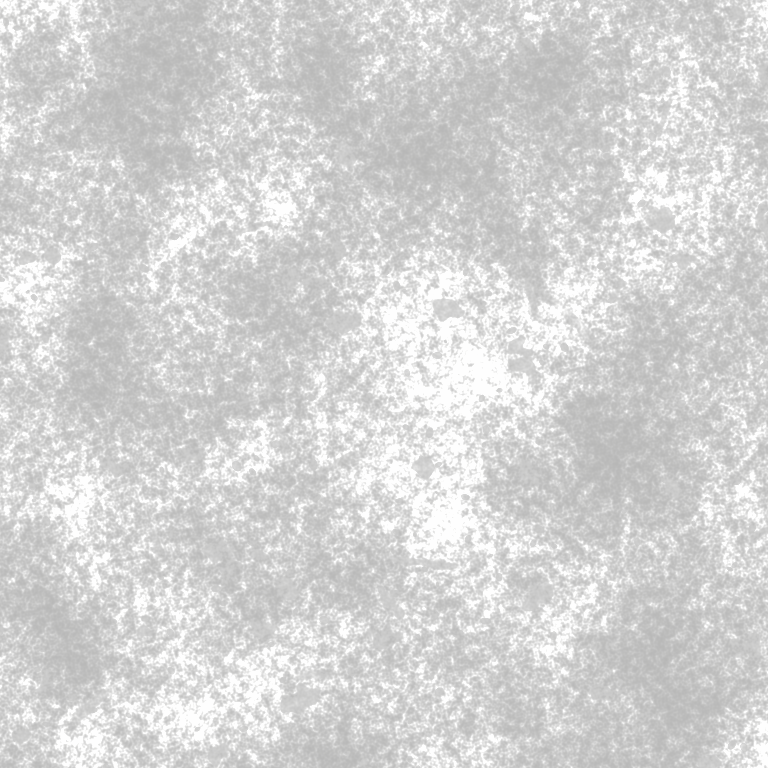
Give the GLSL for this texture, as a WebGL 1 fragment shader.

```glsl
precision highp float;

uniform vec2 u_resolution;

const float TAU = 6.2831853;
const int STRANDS = 34;

float hash(vec2 p) {
  vec3 q = fract(p.xyx * 0.1031);
  q += dot(q, q.yzx + 33.33);
  return fract((q.x + q.y) * q.z);
}

vec2 hash2(vec2 p) {
  return vec2(hash(p), hash(p + vec2(57.0, 113.0)));
}

float cornerSlope(vec2 cell, vec2 offset) {
  float angle = TAU * hash(cell);
  return dot(vec2(cos(angle), sin(angle)), offset);
}

float gradientNoise(vec2 p) {
  vec2 i = floor(p);
  vec2 f = p - i;
  vec2 w = f * f * f * (f * (f * 6.0 - 15.0) + 10.0);
  vec2 e = vec2(1.0, 0.0);
  float low = mix(cornerSlope(i, f), cornerSlope(i + e.xy, f - e.xy), w.x);
  float high = mix(cornerSlope(i + e.yx, f - e.yx), cornerSlope(i + e.xx, f - e.xx), w.x);
  return mix(low, high, w.y);
}

// Sum of rotated octaves; layers past the fifth are never needed
float fbm(vec2 p, int octaves, float gain) {
  mat2 turn = mat2(1.6, 1.2, -1.2, 1.6);
  float sum = 0.0;
  float amplitude = 1.0;
  for (int i = 0; i < 5; i++) {
    if (i >= octaves) break;
    sum += amplitude * gradientNoise(p);
    amplitude *= gain;
    p = turn * p + vec2(17.3, 9.1);
  }
  return sum;
}

// Bent fibres: x is the body coverage, y the pale rim beside it
vec2 strands(vec2 p, float raggedness) {
  vec2 cover = vec2(0.0);
  for (int i = 0; i < STRANDS; i++) {
    vec2 seed = vec2(float(i) * 3.0 + 5.0, 71.0);
    vec2 shape = hash2(seed + 11.0);
    float angle = TAU * hash(seed + 23.0);
    float halfLength = mix(0.025, 0.1, shape.x * shape.x);
    float width = mix(0.002, 0.0065, shape.y);
    float bend = (hash(seed + 37.0) - 0.5) * 6.0;

    vec2 d = fract(p - hash2(seed) + 0.5) - 0.5;
    float c = cos(angle);
    float s = sin(angle);
    vec2 q = vec2(c * d.x + s * d.y, c * d.y - s * d.x);
    float across = q.y - bend * q.x * q.x + raggedness * 0.004;
    float taper = 1.0 - smoothstep(0.5, 1.0, abs(q.x) / halfLength);
    float body = 1.0 - smoothstep(width - 0.0015, width + 0.0015, abs(across));
    float rim = 1.0 - smoothstep(0.0, 0.003, abs(across - width - 0.003));
    cover = max(cover, taper * vec2(body, rim) * mix(0.4, 1.0, hash(seed + 41.0)));
  }
  return cover;
}

// Sparse ragged spots, one candidate in each cell
float blots(vec2 p, float density, float share, float raggedness) {
  vec2 q = p * density;
  vec2 base = floor(q);
  float cover = 0.0;
  for (int y = -1; y <= 1; y++) {
    for (int x = -1; x <= 1; x++) {
      vec2 cell = base + vec2(float(x), float(y));
      vec2 kind = hash2(cell + 211.0);
      vec2 d = q - cell - hash2(cell + 301.0);
      float angle = TAU * hash(cell + 401.0);
      float along = dot(d, vec2(cos(angle), sin(angle)));
      float reach = sqrt(dot(d, d) + along * along) + raggedness * 0.16;
      float radius = mix(0.12, 0.32, kind.y);
      float spot = 1.0 - smoothstep(radius - 0.04, radius + 0.04, reach);
      cover = max(cover, spot * step(kind.x, share));
    }
  }
  return cover;
}

// Bright values spread out while dark values settle on a flat grey
vec3 greyTone(float level) {
  float grey = 0.71 + 0.107 * exp(0.7 * level);
  return vec3(min(grey, 0.998)) - vec3(0.0, 0.0, 0.002);
}

void main() {
  vec2 p = gl_FragCoord.xy / u_resolution.y;

  // Broad clouds and fine grain
  float clouds = fbm(p * 3.3 + 4.7, 5, 0.7);
  float grain = fbm(p * 68.0 + 31.0, 3, 0.95);
  float level = 0.06 + 2.5 * clouds + 1.8 * grain;

  // Fibres and spots laid into the surface
  float raggedness = gradientNoise(p * 55.0 + 8.0);
  vec2 fibre = strands(p, raggedness);
  float spot = max(blots(p, 15.0, 0.22, raggedness * 2.0), blots(p, 46.0, 0.16, raggedness));
  level += 0.45 * fibre.y;
  level = mix(level, min(level, -0.65), 0.6 * fibre.x);
  level = mix(level, min(level, -0.55), 0.65 * spot);

  gl_FragColor = vec4(greyTone(level), 1.0);
}
```
